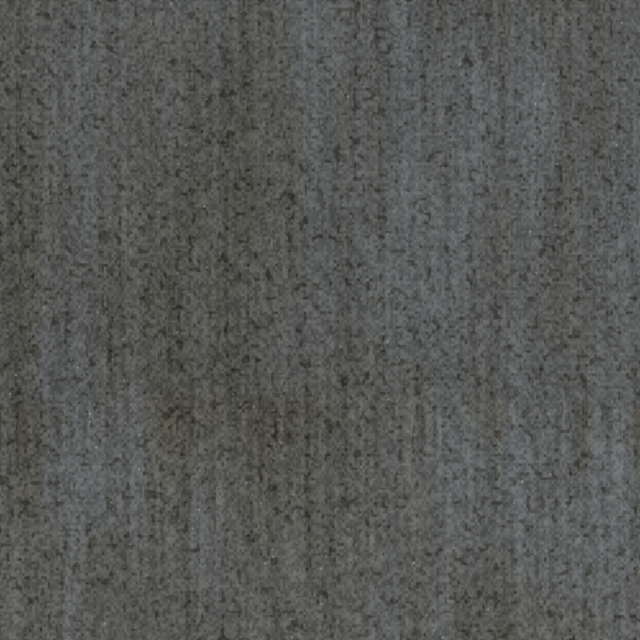
Reproduce this texture procedurally as a Shadertoy shader.

```glsl
float hash(vec2 p) {
    return fract(sin(dot(p, vec2(127.1, 311.7))) * 43758.5453);
}

float noise(vec2 p) {
    vec2 i = floor(p), f = fract(p);
    f = f * f * (3.0 - 2.0 * f);
    return mix(mix(hash(i), hash(i + vec2(1, 0)), f.x),
               mix(hash(i + vec2(0, 1)), hash(i + vec2(1, 1)), f.x), f.y);
}

float fbm(vec2 p) {
    float sum = 0.0, amp = 0.533;
    for (int i = 0; i < 4; i++) {
        sum += amp * noise(p);
        p = p * 2.03 + vec2(17.3, 9.1);
        amp *= 0.5;
    }
    return sum;
}

// Small round flecks, present only in a fraction of the cells
float flecks(vec2 p, float share) {
    vec2 cell = floor(p);
    vec2 center = 0.3 + 0.4 * vec2(hash(cell + 3.7), hash(cell + 8.2));
    float present = step(1.0 - share, hash(cell + 21.4));
    return present * (1.0 - smoothstep(0.08, 0.3, length(fract(p) - center)));
}

void mainImage(out vec4 fragColor, in vec2 fragCoord) {
    vec2 uv = fragCoord / iResolution.xy;
    vec2 warped = uv + 0.003 * (vec2(noise(uv * 60.0), noise(uv * 60.0 + 31.0)) - 0.5);

    // Broad clouds and the dirty area left of the middle
    float clouds = fbm(uv * vec2(5.0, 3.5) + 4.0) - 0.5;
    vec2 offset = (uv - vec2(0.33, 0.62)) / vec2(0.14, 0.27);
    float stain = exp(-dot(offset, offset)) * (0.5 + fbm(uv * vec2(9.0, 6.0) + 12.0));

    // Lower casting layer, with drips running down from its seam
    float seam = 0.375 + 0.03 * (fbm(vec2(uv.x * 8.0, 2.0)) - 0.5);
    float lower = 1.0 - smoothstep(-0.012, 0.012, uv.y - seam);
    float drips = lower * smoothstep(0.5, 0.8, noise(vec2(uv.x * 22.0, uv.y * 3.0 + 5.0)))
                * exp(-(seam - uv.y) * 6.0);

    // Vertical streaks, from wide bands to hairlines
    float bands = noise(uv * vec2(42.0, 2.5) + 7.0) - 0.5;
    float streaks = noise(warped * vec2(150.0, 6.0) + 40.0) - 0.5;
    float hairlines = smoothstep(0.78, 0.95, noise(warped * vec2(190.0, 9.0) + 63.0))
                    * smoothstep(0.4, 0.65, fbm(uv * vec2(12.0, 4.0) + 80.0));

    // Fine grain and irregular dark pits
    float grain = noise(uv * vec2(250.0, 215.0)) - 0.5;
    float mottle = noise(uv * vec2(105.0, 85.0) + 51.0) - 0.5;
    float pitDensity = 0.12 * (fbm(uv * vec2(14.0, 8.0) + 90.0) - 0.5);
    float pits = smoothstep(0.66, 0.88, noise(warped * vec2(155.0, 135.0) + 25.0) + pitDensity);

    float tone = 0.350 + 0.09 * clouds + 0.014 * lower - 0.034 * stain - 0.035 * drips;
    tone += (0.05 + 0.02 * lower) * streaks + 0.045 * bands - 0.035 * hairlines;
    tone += 0.125 * grain + 0.045 * mottle - 0.085 * pits;
    tone += 0.12 * flecks(uv * 95.0, 0.012);

    // Two pale scratches beside the stain
    for (int i = 0; i < 2; i++) {
        float x = 0.405 + 0.019 * float(i) + 0.003 * noise(vec2(uv.y * 14.0, float(i)));
        float reach = smoothstep(0.59, 0.62, uv.y) * (1.0 - smoothstep(0.67, 0.73, uv.y));
        tone += 0.04 * reach * (1.0 - smoothstep(0.0005, 0.002, abs(uv.x - x)));
    }

    // Cool cement, turning brown in dirt and pits
    float warmth = clamp(0.22 + 0.45 * stain + 0.6 * drips + 0.4 * pits - 1.1 * clouds - 0.5 * bands, 0.0, 1.0);
    vec3 tint = mix(vec3(0.978, 1.008, 1.012), vec3(1.025, 1.005, 0.9), warmth);
    fragColor = vec4(tone * tint, 1.0);
}
```
